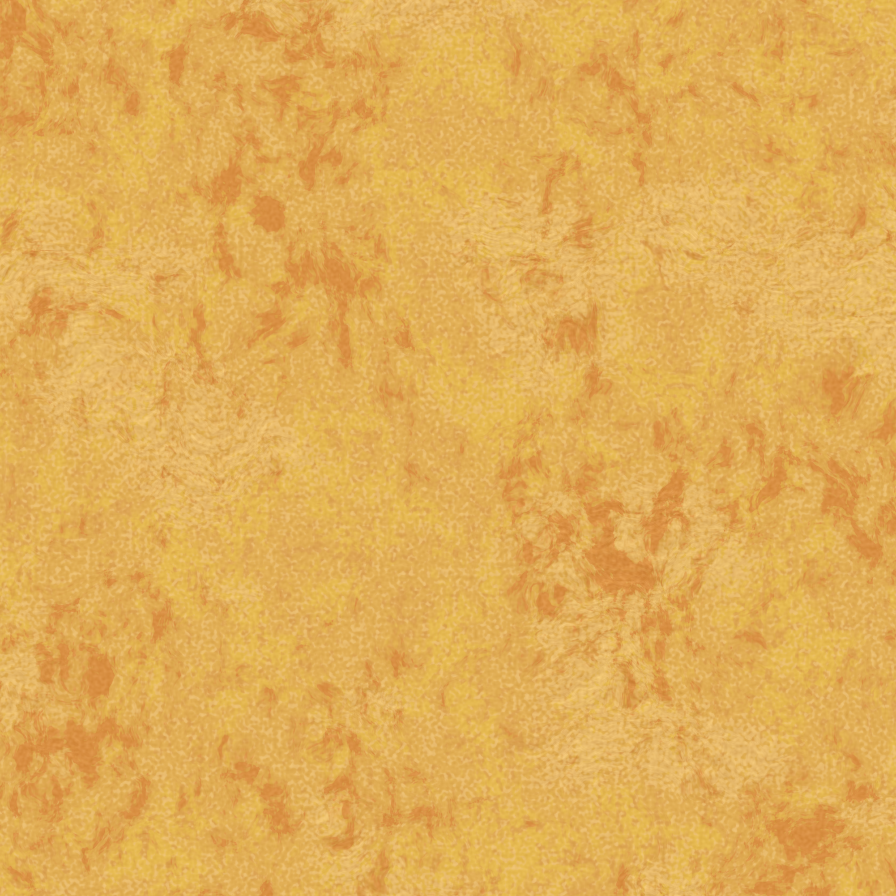
Reproduce this texture procedurally as a Shadertoy shader.

```glsl
// Marbled linoleum: golden yellow ground with pale grain, orange flakes and embossed swirls.

vec2 gradientAt(vec2 cell) {
    vec3 q = fract(cell.xyx * vec3(0.1031, 0.1030, 0.0973));
    q += dot(q, q.yzx + 33.33);
    float angle = 6.2832 * fract((q.x + q.y) * q.z);
    return vec2(cos(angle), sin(angle));
}

float gradientNoise(vec2 p) {
    vec2 cell = floor(p), f = p - cell;
    vec2 u = f * f * f * (f * (f * 6.0 - 15.0) + 10.0);
    vec2 e = vec2(1.0, 0.0);
    float a = dot(gradientAt(cell), f);
    float b = dot(gradientAt(cell + e.xy), f - e.xy);
    float c = dot(gradientAt(cell + e.yx), f - e.yx);
    float d = dot(gradientAt(cell + e.xx), f - e.xx);
    return mix(mix(a, b, u.x), mix(c, d, u.x), u.y);
}

float fbm(vec2 p, float gain) {
    float sum = 0.0, amplitude = 1.0;
    for (int i = 0; i < 5; i++) {
        sum += amplitude * gradientNoise(p);
        p = p * 1.93 + vec2(17.3, 41.7);
        amplitude *= gain;
    }
    return sum;
}

// Height of the crumpled folds, finer across than along
float foldHeight(vec2 p) {
    return fbm(p * vec2(24.0, 46.0) + 83.0, 0.7);
}

void mainImage(out vec4 fragColor, in vec2 fragCoord) {
    vec2 p = fragCoord / iResolution.xy;

    // Warped space bends the flakes and veins into swirls
    vec2 bend = vec2(fbm(p * 5.0 + 7.0, 0.55), fbm(p * 5.0 + 61.0, 0.55));
    vec2 w = p + 0.045 * bend;

    // Broad patches, ragged flakes and upright streaks
    float patches = fbm(w * vec2(5.0, 3.6) + 23.0, 0.5);
    float flakes = fbm(w * vec2(25.0, 20.0) + 131.0, 0.75);
    float streaks = fbm(p * vec2(64.0, 15.0) + 211.0, 0.6);
    float swirls = smoothstep(0.0, 0.35, fbm(p * vec2(3.5, 5.0) + 97.0, 0.5));

    // Fine speckle of two sizes
    float grain = gradientNoise(p * 210.0 + 11.0);
    float fleck = gradientNoise(p * 115.0 + 53.0);

    // Golden ground with yellow, tan and pale areas
    vec3 color = vec3(0.883, 0.685, 0.335);
    float yellow = fbm(w * vec2(13.0, 10.0) + 307.0, 0.7) + 0.35 * streaks - 0.3 * patches;
    color = mix(color, vec3(0.905, 0.735, 0.315), 0.85 * smoothstep(-0.1, 0.4, yellow));
    float tan = fleck + 0.5 * streaks + 0.4 * flakes;
    color = mix(color, vec3(0.862, 0.635, 0.335), 0.75 * smoothstep(0.0, 0.5, tan));
    float pale = grain + 0.6 * fleck + 0.5 * swirls - 0.4 * flakes;
    color = mix(color, vec3(0.91, 0.735, 0.435), 0.8 * smoothstep(0.05, 0.6, pale));

    // Orange flakes gather in the broad patches
    float orange = flakes + 0.95 * patches + 0.3 * streaks + 0.25 * grain;
    color = mix(color, vec3(0.85, 0.62, 0.285), 0.45 * smoothstep(0.0, 0.5, orange));
    color = mix(color, vec3(0.845, 0.545, 0.25), 0.85 * smoothstep(0.42, 0.8, orange));

    // Broken veins along the swirls
    float curve = abs(fbm(w * vec2(5.0, 8.0) + 401.0, 0.6));
    float vein = (1.0 - smoothstep(0.0, 0.07, curve)) * swirls;
    vein *= smoothstep(-0.15, 0.3, flakes + 0.3 * fleck);
    color = mix(color, vec3(0.835, 0.57, 0.26), 0.7 * vein);

    // Light from the upper left on folds and grain
    float relief = foldHeight(w) - foldHeight(w + vec2(-0.0022, 0.003));
    color += vec3(0.06, 0.07, 0.06) * clamp(relief, -0.8, 0.8) * (0.2 + 0.8 * swirls);
    color += vec3(0.04, 0.05, 0.06) * (grain + 0.5 * gradientNoise(p * 256.0 + 29.5));

    fragColor = vec4(clamp(color, 0.0, 1.0), 1.0);
}
```
